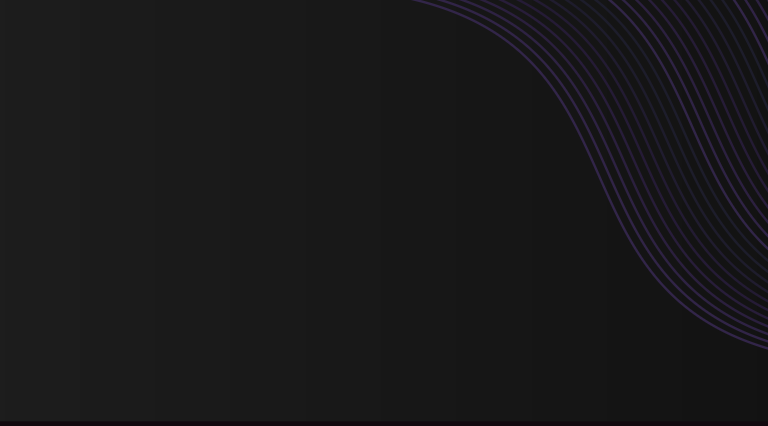
Give the GLSL for this background, as a WebGL 1 fragment shader.

```glsl
precision highp float;
// Dark charcoal backdrop with a family of violet ribbon lines at the upper right.
// Each line is the same cubic S-curve, slid by an equal step along a tilted axis,
// so the line number follows directly from the rotated coordinates.

uniform vec2 u_resolution;

// Lengths are fractions of the canvas height.
const vec2 CURVE_CENTER = vec2(1.4066, 0.5864);
const vec2 SLIDE_AXIS = vec2(0.888, 0.460);
const float LINE_STEP = 0.02246;
const float HALF_WIDTH = 0.0028;
const float CURVE_LINEAR = 0.060;
const float CURVE_CUBIC = 1.250;
const float CURVE_LIMIT = 0.61;
const float LINES_PER_CYCLE = 10.3;
const float STRIP_HEIGHT = 0.011;

const vec3 CHARCOAL_LEFT = vec3(0.112);
const vec3 CHARCOAL_RIGHT = vec3(0.072);
const vec3 VIOLET = vec3(0.195, 0.145, 0.285);
const vec3 PLUM = vec3(0.145, 0.105, 0.210);
const vec3 NAVY = vec3(0.115, 0.112, 0.170);
const vec3 STRIP_COLOR = vec3(0.070, 0.035, 0.060);

// Fades violet through plum to navy, then starts again.
vec3 lineColor(float index) {
  float phase = fract(index / LINES_PER_CYCLE);
  vec3 color = mix(VIOLET, PLUM, smoothstep(0.0, 0.55, phase));
  return mix(color, NAVY, smoothstep(0.45, 0.85, phase));
}

// Returns the index of the nearest line and the distance to it.
vec2 nearestLine(vec2 p) {
  vec2 q = p - CURVE_CENTER;
  float along = dot(q, SLIDE_AXIS);
  float t = dot(q, vec2(SLIDE_AXIS.y, -SLIDE_AXIS.x));
  t = clamp(t, -CURVE_LIMIT, CURVE_LIMIT);
  float offset = along - t * (CURVE_CUBIC * t * t - CURVE_LINEAR);
  float slope = 3.0 * CURVE_CUBIC * t * t - CURVE_LINEAR;
  float index = max(floor(offset / LINE_STEP + 0.5), 0.0);
  float dist = abs(offset - index * LINE_STEP) / sqrt(1.0 + slope * slope);
  return vec2(index, dist);
}

void main() {
  float pixel = 1.0 / u_resolution.y;
  vec2 p = gl_FragCoord.xy * pixel;

  // Backdrop gradient
  vec3 color = mix(CHARCOAL_LEFT, CHARCOAL_RIGHT, gl_FragCoord.x / u_resolution.x);

  // Ribbon lines
  vec2 line = nearestLine(p);
  float coverage = clamp((HALF_WIDTH - line.y) / pixel + 0.5, 0.0, 1.0);
  color = mix(color, lineColor(line.x), coverage);

  // Dark strip along the bottom
  float strip = clamp((STRIP_HEIGHT - p.y) / pixel + 0.5, 0.0, 1.0);
  color = mix(color, STRIP_COLOR, strip);

  gl_FragColor = vec4(color, 1.0);
}
```
